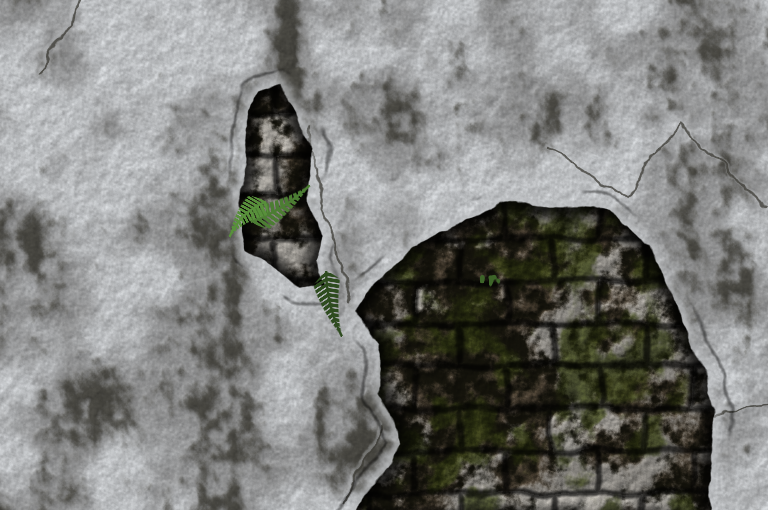
Reproduce this texture procedurally as a Shadertoy shader.

```glsl
// Weathered plaster wall with two broken openings that expose mossy masonry.
// Warped polygon distances shape the gaps; noise paints soot, bricks and relief;
// repeated leaflets form the ferns. Units: canvas height = 1.

const vec3 PLASTER = vec3(.735, .745, .755), FILM = vec3(.505), SOOT = vec3(.23, .225, .2);
const vec3 EARTH = vec3(.075, .07, .042), CLAY = vec3(.29, .25, .2), LIME = vec3(.62, .61, .59);
const vec3 MOSS = vec3(.19, .22, .07), LEAF = vec3(.3, .49, .2);
const vec2 BRICK = vec2(.18, .083), LIGHT_STEP = vec2(-.003, .004);
const float ROUGHNESS = .022, RELIEF = .55;

const vec2 LARGE_GAP[14] = vec2[14](
  vec2(.68, -.02), vec2(.735, .055), vec2(.79, .13), vec2(.74, .23), vec2(.742, .326),
  vec2(.695, .39), vec2(.752, .46), vec2(.84, .54), vec2(.977, .604), vec2(1.19, .586),
  vec2(1.273, .515), vec2(1.347, .345), vec2(1.4, .19), vec2(1.38, -.02));
const vec2 SMALL_GAP[14] = vec2[14](
  vec2(.5, .82), vec2(.547, .83), vec2(.572, .78), vec2(.613, .707), vec2(.598, .61),
  vec2(.629, .535), vec2(.613, .488), vec2(.64, .434), vec2(.586, .434), vec2(.523, .488),
  vec2(.48, .512), vec2(.469, .58), vec2(.48, .668), vec2(.48, .746));
// Soot patches: centre, radii; strengths follow
const vec4 PATCH[11] = vec4[11](
  vec4(.42, .22, .075, .3), vec4(.05, .53, .07, .07), vec4(.21, .55, .16, .05),
  vec4(.2, .18, .13, .13), vec4(.42, .7, .08, .14), vec4(.56, .92, .03, .13),
  vec4(.77, .83, .15, .2), vec4(1.1, .76, .12, .08), vec4(1.43, .97, .1, .07),
  vec4(1.39, .52, .11, .23), vec4(.7, .1, .08, .16));
const float STRENGTH[11] = float[11](1.05, 1.1, .7, .75, .65, 1.6, .6, .9, .8, .85, .65);
// Cracks: both ends of each segment
const vec4 CRACK[8] = vec4[8](
  vec4(.08, .86, .16, 1.), vec4(.6, .75, .635, .58), vec4(.635, .58, .685, .41),
  vec4(1.07, .71, 1.23, .615), vec4(1.23, .615, 1.32, .765), vec4(1.32, .765, 1.5, .59),
  vec4(.67, .01, .74, .16), vec4(1.39, .18, 1.5, .21));

float hash(vec2 p) {
  p = fract(p * vec2(.1031, .1137));
  p += dot(p, p.yx + 33.33);
  return fract((p.x + p.y) * p.x * 17.3);
}
float noise(vec2 p) {
  vec2 i = floor(p), f = fract(p);
  f = f * f * (3. - 2. * f);
  return mix(mix(hash(i), hash(i + vec2(1, 0)), f.x),
             mix(hash(i + vec2(0, 1)), hash(i + 1.), f.x), f.y);
}
float fbm(vec2 p) {
  float sum = 0., amp = .516;
  for (int i = 0; i < 5; i++) {
    sum += amp * noise(p + 40.);
    p = mat2(1.6, 1.2, -1.2, 1.6) * p;
    amp *= .5;
  }
  return sum;
}
vec2 warp(vec2 p, float amount, float freq) {
  return p + amount * (vec2(fbm(p * freq), fbm(p * freq + 9.)) - .5);
}
float glow(vec2 p, float x, float y, float rx, float ry) {
  vec2 q = (p - vec2(x, y)) / vec2(rx, ry);
  return exp(-dot(q, q));
}
float segment(vec2 p, vec2 a, vec2 b) {
  vec2 d = b - a;
  return length(p - a - d * clamp(dot(p - a, d) / dot(d, d), 0., 1.));
}
float polygon(vec2 p, vec2 v[14]) {
  float dist = 9., side = 1.;
  for (int i = 0; i < 14; i++) {
    vec2 a = v[i], b = v[(i + 1) % 14];
    dist = min(dist, segment(p, a, b));
    if ((a.y > p.y) != (b.y > p.y) && p.x < a.x + (b.x - a.x) * (p.y - a.y) / (b.y - a.y)) side = -side;
  }
  return side * dist;
}

vec3 plaster(vec2 p, float rim) {
  float blotch = fbm(p * 9.), fine = fbm(p * 48.), streak = fbm(p * vec2(26., 5.) + 7.), dirt = 0.;
  for (int i = 0; i < 11; i++) {
    vec4 s = PATCH[i];
    dirt += STRENGTH[i] * glow(p, s.x, s.y, s.z, s.w);
  }
  float clean = smoothstep(.035, 0., rim);
  float film = smoothstep(.4, .75, blotch + .28 * dirt);
  float soot = smoothstep(.53, .74, .35 * (blotch + fine) + .3 * streak + .2 * dirt - .05);
  vec3 col = mix(PLASTER, FILM, film * (.75 - .4 * clean));
  col = mix(col, SOOT, soot * (.88 - .5 * clean));
  // Grain and side lit relief
  col *= .94 + .12 * noise(p * 210.);
  col *= 1. + RELIEF * (fine - fbm((p + LIGHT_STEP) * 48.));
  // Cracks with a pale lip
  vec2 q = warp(p, .03, 22.);
  float crack = 9., lip = 9.;
  for (int i = 0; i < 8; i++) {
    crack = min(crack, segment(q, CRACK[i].xy, CRACK[i].zw));
    lip = min(lip, segment(q - LIGHT_STEP, CRACK[i].xy, CRACK[i].zw));
  }
  col = mix(col, PLASTER, .4 * smoothstep(.007, .001, lip));
  return mix(col, SOOT, .75 * smoothstep(.0035, .0008, crack));
}

vec3 masonry(vec2 p, float depth) {
  vec2 grid = (warp(p, .025, 13.) + vec2(0., .05)) / BRICK;
  grid.x += .5 * mod(floor(grid.y), 2.);
  vec2 f = min(fract(grid), 1. - fract(grid)) * BRICK;
  float tone = hash(floor(grid) + 11.), joint = smoothstep(.011, .002, min(f.x, f.y));
  float fine = fbm(p * 50.);
  float light = glow(p, 1.2, .26, .2, .33) + .8 * glow(p, .77, .31, .07, .12)
    + glow(p, 1., .04, .16, .05) + .9 * glow(p, .57, .5, .07, .05)
    + .55 * glow(p, .55, .68, .09, .14) - .8 * glow(p, .92, .33, .13, .2);
  float pale = smoothstep(.47, .68, .55 * fbm(p * 17.) + .45 * fine + .16 * light + .1 * tone - .09);
  vec3 col = mix(EARTH, CLAY, smoothstep(.35, .85, fine + .15 * light));
  col = mix(col, LIME * (.8 + .3 * tone), pale * .9);
  float moss = smoothstep(.52, .68, fbm(p * 15. + 21.) + .1 * glow(p, 1.2, .33, .2, .15));
  col = mix(col, MOSS * (.4 + fine), .75 * moss * step(.66, p.x));
  col *= 1. + 2. * RELIEF * (fine - fbm((p + LIGHT_STEP) * 50.));
  return col * (1. - .65 * joint) * mix(.22, 1., smoothstep(0., .04, depth));
}

// Slanted leaflets on both sides of a bent stem
float frond(vec2 p, vec2 root, vec2 tip, float bend, float px) {
  vec2 axis = tip - root, d = p - root;
  float len = length(axis), t = dot(d, axis) / (len * len);
  float s = abs(dot(d, vec2(-axis.y, axis.x)) / len - bend * t * (1. - t));
  float reach = .032 * smoothstep(-.05, .2, t) * (1. - t);
  float leaflet = smoothstep(.42, .28, abs(fract(t * 13. - s * 40.) - .5)) * smoothstep(px, -px, s - reach);
  return max(leaflet, smoothstep(.002 + px, .001, s)) * step(0., t) * step(t, 1.);
}

void mainImage(out vec4 fragColor, in vec2 fragCoord) {
  float px = 1. / iResolution.y;
  vec2 p = fragCoord / iResolution.xy * vec2(1.5, 1.), q = warp(p, ROUGHNESS, 18.);
  float gap = min(polygon(q, LARGE_GAP), polygon(q, SMALL_GAP));
  // Wall, broken rim and recessed bricks
  vec3 wall = plaster(p, gap);
  wall *= 1. - .4 * smoothstep(.006, 0., abs(gap - .03)) * smoothstep(.45, .6, fbm(p * 10.));
  wall = mix(wall, PLASTER, .35 * smoothstep(.016, .004, gap));
  vec3 col = mix(masonry(p, -gap), wall, smoothstep(-px, px, gap));
  // Sprig and ferns
  col = mix(col, LEAF * .8, smoothstep(.3, .45, glow(p, .95, .45, .03, .014) * noise(p * 120.)));
  col = mix(col, LEAF, frond(p, vec2(.49, .565), vec2(.605, .637), -.03, px));
  col = mix(col, LEAF * 1.15, frond(p, vec2(.52, .605), vec2(.448, .535), -.04, px));
  col = mix(col, LEAF * .6, frond(p, vec2(.637, .468), vec2(.668, .34), -.03, px));
  fragColor = vec4(clamp(col, 0., 1.), 1.);
}
```
